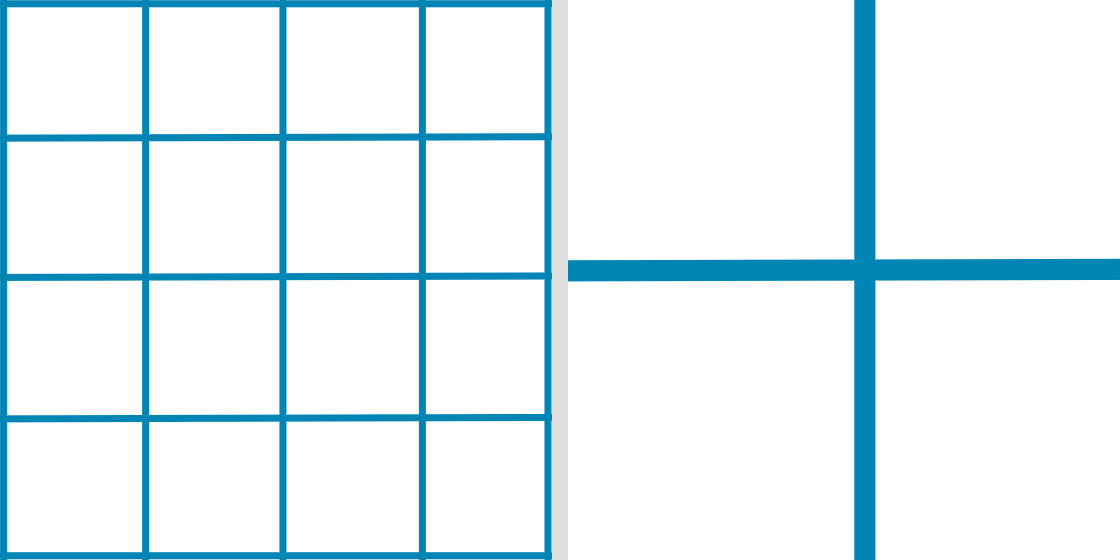
Left, the full canvas; right, a detail of the centre.
Reproduce this pattern procedurally as a WebGL 2 fragment shader.

```glsl
#version 300 es
precision highp float;
// Four by four grid of blue rules on white, with uneven spacing and slightly tilted inner rows.

uniform vec2 u_resolution;
out vec4 outColor;

const vec3 PAPER = vec3(1.0);
const vec3 RULE_BLUE = vec3(0.0, 0.52, 0.71);
const int RULES = 5;

// Rule centres and half widths, as fractions of the canvas
const float COLUMN_X[RULES] = float[](0.0066, 0.2639, 0.5126, 0.7652, 0.9927);
const float ROW_Y[RULES] = float[](0.0076, 0.2533, 0.5059, 0.7546, 0.9933);
const vec2 HALF_WIDTH = vec2(0.0064, 0.0063);
const float ROW_TILT = 0.0026;

// Antialiased coverage of a band, given the distance from its centre
float band(float dist, float halfWidth, float pixel) {
    return clamp((halfWidth - abs(dist)) / pixel + 0.5, 0.0, 1.0);
}

void main() {
    vec2 uv = gl_FragCoord.xy / u_resolution;
    vec2 pixel = 1.0 / u_resolution;
    float ink = 0.0;

    for (int i = 0; i < RULES; i++) {
        // Only the inner rows tilt; the frame stays level
        bool inner = i > 0 && i < RULES - 1;
        float rowY = ROW_Y[i] + (inner ? ROW_TILT * (uv.x - 0.5) : 0.0);
        float column = band(uv.x - COLUMN_X[i], HALF_WIDTH.x, pixel.x);
        float row = band(uv.y - rowY, HALF_WIDTH.y, pixel.y);
        ink = max(ink, max(column, row));
    }

    outColor = vec4(mix(PAPER, RULE_BLUE, ink), 1.0);
}
```
